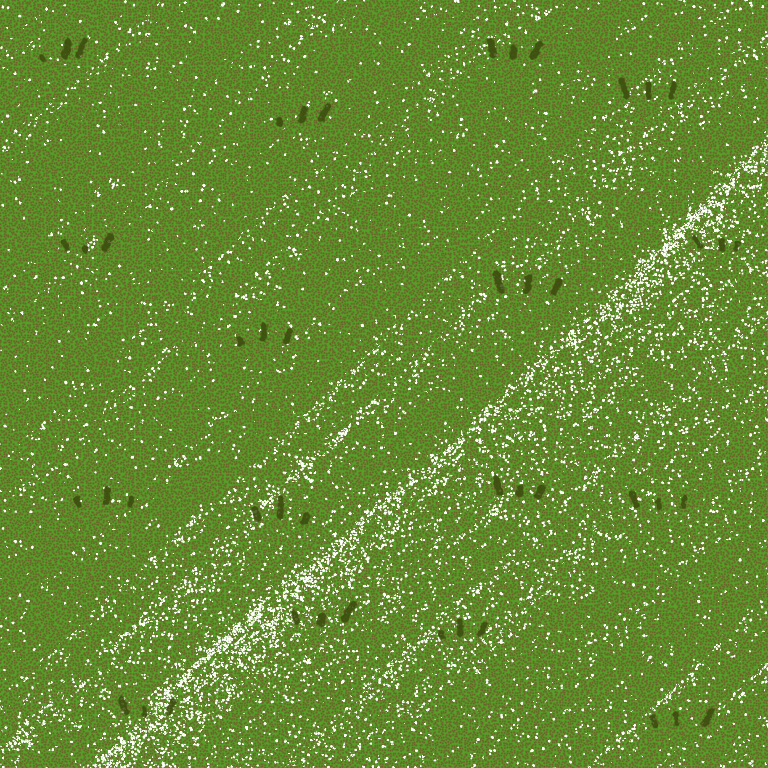
A WebGL 2 fragment shader for this texture:

```glsl
#version 300 es
precision highp float;
// Meadow ground: green turf stippled with brown, crossed by slanting drifts
// of fine white specks, with small fans of dark grass blades. Grain and specks
// are jittered dots; each drift has a sharp upper edge and a long lower tail.

#define GRAIN_CELLS 290.0
#define SPECK_CELLS 370.0
#define TUFT_CELLS 4.0
#define DRIFT_ANGLE 0.755
#define DRIFT_SPACING 0.055
#define DRIFT_DENSITY 0.25
#define MAIN_DRIFT_BOOST 0.42
#define STRAY_DENSITY 0.007
#define TURF_GREEN vec3(0.33, 0.63, 0.16)
#define SOIL_BROWN vec3(0.44, 0.34, 0.16)
#define SPECK_WHITE vec3(0.99, 1.0, 0.97)
#define BLADE_OLIVE vec3(0.23, 0.29, 0.05)

uniform vec2 u_resolution;
out vec4 fragColor;

// Integer hash: two values in 0..1 for a lattice point
vec2 hash2(vec2 lattice) {
    uvec2 v = uvec2(ivec2(lattice)) * 1664525u + 1013904223u;
    v.x += v.y * 1664525u;
    v.y += v.x * 1664525u;
    v ^= v >> 16u;
    v.x += v.y * 1664525u;
    v.y += v.x * 1664525u;
    v ^= v >> 16u;
    return vec2(v >> 8u) / 16777216.0;
}

float valueNoise(vec2 p) {
    vec2 i = floor(p), f = fract(p);
    f = f * f * (3.0 - 2.0 * f);
    float low = mix(hash2(i).x, hash2(i + vec2(1, 0)).x, f.x);
    float high = mix(hash2(i + vec2(0, 1)).x, hash2(i + vec2(1, 1)).x, f.x);
    return mix(low, high, f.y);
}

// Brown stipple from the distance to the nearest jittered point
float soilGrain(vec2 p) {
    vec2 q = p * GRAIN_CELLS, cell = floor(q);
    float nearest = 2.0;
    for (int y = -1; y <= 1; y++)
    for (int x = -1; x <= 1; x++) {
        vec2 id = cell + vec2(x, y);
        vec2 point = id + 0.5 + 0.9 * (hash2(id + 911.0) - 0.5);
        nearest = min(nearest, distance(q, point));
    }
    return 1.0 - smoothstep(-0.15, 0.8, nearest);
}

// Chance of a speck: long slanting drifts, streaky inside and finely clumped
float driftDensity(vec2 p) {
    vec2 along = vec2(cos(DRIFT_ANGLE), sin(DRIFT_ANGLE));
    float u = dot(p - 0.5, along);
    float v = dot(p - 0.5, vec2(along.y, -along.x));
    float density = 0.0;
    for (int i = -14; i <= 14; i++) {
        float k = float(i);
        vec2 h = hash2(vec2(k, 37.0)), shape = hash2(vec2(k, 151.0));
        float isMain = i == 2 ? 1.0 : 0.0;
        float wobble = 0.022 * (valueNoise(vec2(u * 2.5, k * 7.0 + 90.0)) - 0.5);
        float center = (k + 0.6 * (h.x - 0.5) * (1.0 - isMain)) * DRIFT_SPACING + wobble;
        float width = mix(mix(0.01, 0.04, shape.x), 0.06, isMain);
        float d = v - center;
        float tail = 0.5 * exp(-d / width) + 0.5 * exp(-5.0 * d / width);
        float profile = d > 0.0 ? tail : exp(d / (0.12 * width));
        // The strip just above the main drift stays bare
        float strength = DRIFT_DENSITY * mix(0.15, 1.0, h.y * h.y) * min(abs(k - 1.0), 1.0);
        strength = (strength + MAIN_DRIFT_BOOST * isMain) * (1.0 + 0.6 * center);
        density += strength * profile * mix(0.6, 1.2, valueNoise(vec2(u * 3.0, k * 5.0)));
    }
    density *= mix(0.4, 1.6, valueNoise(vec2(u * 9.0, v * 90.0)));
    return (density + STRAY_DENSITY) * mix(0.0, 2.0, valueNoise(p * 150.0));
}

// Coverage by small ragged grains that merge into clumps
float speckCover(vec2 p, float density, float pixel) {
    vec2 q = p * SPECK_CELLS, cell = floor(q);
    float edge = 0.5 * pixel * SPECK_CELLS, cover = 0.0;
    float ragged = 0.5 * (valueNoise(q * 1.6) - 0.5);
    for (int y = -1; y <= 1; y++)
    for (int x = -1; x <= 1; x++) {
        vec2 id = cell + vec2(x, y);
        vec2 traits = hash2(id + 517.0);
        vec2 point = id + 0.5 + 0.8 * (hash2(id) - 0.5);
        float d = distance(q, point) + ragged - mix(0.3, 0.75, traits.y);
        cover = max(cover, step(traits.x, density) * (1.0 - smoothstep(-edge, edge, d)));
    }
    return cover;
}

float segmentDistance(vec2 p, vec2 a, vec2 b) {
    vec2 ab = b - a;
    return distance(p, a + ab * clamp(dot(p - a, ab) / dot(ab, ab), 0.0, 1.0));
}

// One fan of three short blades in each coarse cell
float tuftCover(vec2 p, float pixel) {
    vec2 cell = floor(p * TUFT_CELLS);
    vec2 root = (cell + 0.5 + 0.56 * (hash2(cell + 71.0) - 0.5)) / TUFT_CELLS;
    float spread = mix(0.02, 0.036, hash2(cell + 205.0).x), d = 1.0;
    for (int i = -1; i <= 1; i++) {
        float side = float(i);
        vec2 h = hash2(cell * 3.0 + vec2(side + 300.0, 43.0));
        vec2 base = root + vec2(side * spread + 0.008 * (h.y - 0.5), 0.008 * (h.x - 0.5));
        vec2 tip = base + mix(0.004, 0.022, h.x) * vec2(0.4 * side + 0.4 * (h.y - 0.5), 1.0);
        d = min(d, segmentDistance(p, base, tip) - mix(0.003, 0.0048, h.y));
    }
    d += 0.003 * (valueNoise(p * 260.0) - 0.5);
    return 1.0 - smoothstep(-pixel, pixel, d);
}

void main() {
    float pixel = 1.0 / u_resolution.y;
    vec2 p = gl_FragCoord.xy * pixel;
    vec3 color = mix(TURF_GREEN, SOIL_BROWN, soilGrain(p));
    color = mix(color, SPECK_WHITE, speckCover(p, driftDensity(p), pixel));
    color = mix(color, BLADE_OLIVE, 0.85 * tuftCover(p, pixel));
    fragColor = vec4(color, 1.0);
}
```
